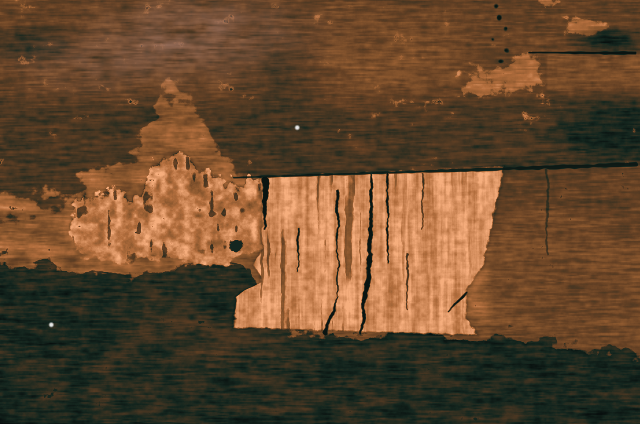
Give the GLSL for this texture, as a WebGL 1 fragment shader.

```glsl
precision highp float;
// Weathered wooden board: dark veneer peeled away from pale, cracked upright grain.
uniform vec2 u_resolution;

float hash(vec2 p) {
  return fract(sin(dot(p, vec2(127.1, 311.7))) * 43758.5);
}

float noise(vec2 p) {
  vec2 i = floor(p), f = fract(p), e = vec2(1, 0);
  f *= f * (3. - 2. * f);
  return mix(mix(hash(i), hash(i + e), f.x),
             mix(hash(i + e.yx), hash(i + e.xx), f.x), f.y);
}

// Layered noise, centred on zero.
float fbm(vec2 p) {
  float sum = 0., amp = .53;
  for (int i = 0; i < 4; i++) {
    sum += amp * (noise(p) - .5);
    p = p * 2.03 + 17.3;
    amp *= .5;
  }
  return sum;
}

float sat(float x) { return clamp(x, 0., 1.); }

// One piece of a bent outline: changes by d while x goes from a to b.
float bend(float x, float a, float b, float d) { return d * sat((x - a) / (b - a)); }

float blob(vec2 p, float x, float y, float rx, float ry) {
  vec2 d = (p - vec2(x, y)) / vec2(rx, ry);
  return exp(-dot(d, d));
}

float cover(float d, float soft) { return smoothstep(-soft, soft, d); }

// Jagged crack from a to b, of uneven width, thinning toward b.
float crack(vec2 p, vec2 a, vec2 b, float w) {
  p.x += (noise(p.yy * 30. + a.x * 90.) - .5) * .006 + (noise(p.yy * 120.) - .5) * .003;
  vec2 ab = b - a;
  float h = sat(dot(p - a, ab) / dot(ab, ab));
  w *= (1. - .6 * h) * (.4 + .7 * noise(p * 70.));
  return cover(w - length(p - a - ab * h), .0018);
}

float upright(vec2 p, float x, float y, float len, float w) {
  return crack(p, vec2(x, y), vec2(x, y - len), w);
}

float underTop(float x) {
  return .525 + bend(x, .15, .33, .135) + bend(x, .33, .38, .12)
    + bend(x, .45, .48, -.08) + bend(x, .48, .56, -.12) + bend(x, .56, 1.19, .027);
}

float lowerEdge(float x) {
  return .385 + bend(x, 0., .27, -.045) + bend(x, .27, .48, .04)
    + bend(x, .59, .64, -.165) + bend(x, 1.12, 1.5, -.05);
}

float patchLeft(float y) {
  return .557 + bend(y, .3, .335, .06) + bend(y, .335, .375, -.025) + bend(y, .375, .42, .027);
}

float patchRight(float y) {
  return 1.125 + bend(y, .21, .25, -.025) + bend(y, .316, .375, .04) + bend(y, .375, .607, .048);
}

float flakeTop(float x) {
  return .54 + bend(x, .33, .36, .065) + bend(x, .36, .42, .035) + bend(x, .42, .5, -.065);
}

// Dark to pale wood, one colour per unit of tone.
vec3 woodColor(float t) {
  vec3 c = mix(vec3(.03, .06, .055), vec3(.08, .15, .12), sat(t));
  c = mix(c, vec3(.25, .2, .13), sat(t - 1.));
  c = mix(c, vec3(.39, .25, .14), sat(t - 2.));
  c = mix(c, vec3(.54, .34, .18), sat(t - 3.));
  c = mix(c, vec3(.7, .43, .24), sat(t - 4.));
  return mix(c, vec3(.89, .61, .42), clamp(t - 5., 0., 1.4));
}

// Varnished board with stains and worn spots.
float upperTone(vec2 p, float rough, float fine) {
  float t = 3. - .75 * cover(.765 + rough * .06 - p.y, .03);
  t += .7 * blob(p, .88, .85, .2, .1) - 1.2 * blob(p, .06, .89, .1, .04);
  t -= .9 * blob(p, .68, .84, .09, .1) + 1.3 * blob(p, 1.45, .69, .14, .08);
  t += .6 * cover(p.x - 1.29, .004) * cover(.043 - abs(p.y - .83), .005);
  float worn = blob(p, 1.18, .81, .1, .04) + blob(p, 1.24, .84, .035, .04)
    + blob(p, 1.39, .935, .07, .025) + blob(p, 1.29, .99, .05, .02);
  t = mix(t, 4.7, cover(worn + rough * 1.8 + fine - .65, .15));
  return t - 2.2 * blob(p, 1.44, .905, .08, .025);
}

// Cracks, seams and worm holes.
float gaps(vec2 p) {
  vec2 knee = vec2(.873, .4);
  float g = max(crack(p, knee, vec2(.876, .592), .007), crack(p, knee, vec2(.852, .213), .009));
  g = max(g, upright(p, .914, .59, .21, .004));
  g = max(g, upright(p, .797, .55, .25, .004));
  g = max(g, crack(p, vec2(.766, .215), vec2(.797, .3), .006));
  g = max(g, upright(p, .703, .46, .1, .004));
  g = max(g, upright(p, .626, .575, .115, .009));
  g = max(g, .7 * upright(p, .996, .59, .13, .003));
  g = max(g, .7 * upright(p, .96, .4, .13, .003));
  g = max(g, .5 * upright(p, 1.29, .6, .2, .005));
  g = max(g, crack(p, vec2(1.1, .31), vec2(1.055, .265), .004));
  g = max(g, crack(p, vec2(1.5, .875), vec2(1.25, .876), .005));
  g = max(g, .9 * crack(p, vec2(1.5, .612), vec2(.55, .581), .006));
  for (float k = 0.; k < 6.; k++) {
    vec2 hole = vec2(1.18 + .018 * sin(k * 2.4), .855 + k * .026);
    g = max(g, cover(.008 * noise(p * 90.) - length(p - hole), .003));
  }
  return g;
}

void main() {
  vec2 p = gl_FragCoord.xy / u_resolution.y;
  float rough = fbm(p * vec2(17, 29)), fine = fbm(p * 75.);
  float streak = noise(p * vec2(14, 170)) + noise(p * vec2(40, 300)) - 1.;

  // Varnish, exposed underlayer and dark lower board
  float t = upperTone(p, rough, fine);
  float right = cover(p.x - 1.1, .003) * cover(.605 + (p.x - 1.19) * .02 - p.y, .003);
  t = mix(t, 3.3 - .5 * cover(p.y - .5, .08), right);
  float under = underTop(p.x) - p.y + (rough * .17 + fine * .04) * cover(.56 - p.x, .03);
  t = mix(t, 4.1 + rough * 2., cover(under, .01) * cover(1.15 - p.x, .02));
  float low = lowerEdge(p.x) - p.y + rough * .08 + fine * .025;
  t = mix(t, 1.15 + rough + .5 * blob(p, .5, .2, .3, .15), cover(low, .004));
  t += streak * .85 + rough * .8 + fine * 1.1;

  // Ragged fibres
  float fibre = noise(p * vec2(75, 18)) - .5;
  float top = flakeTop(p.x) - p.y + fibre * .035 + fine * .03;
  float flake = min(min(top, p.y - .39 + rough * .12), min(p.x - .185 + rough * .1, .625 - p.x));
  t -= 2. * exp(-abs(flake) / .004) * cover(p.y - .45, .04);
  t = mix(t, 5.2 + fibre * 1.2 + rough * 2.4 + fine * 2.8, cover(flake + fine * .02, .005));
  t -= 3. * cover(noise(p * vec2(70, 26) + 8.) + fine * .4 - .87, .05) * cover(flake, .006);
  t = mix(t, 1., cover(blob(p, .56, .42, .02, .017) + rough + fine - .55, .08));

  // Pale bare patch
  float slope = p.x - .557;
  float side = min(p.x - patchLeft(p.y) + rough * .03, patchRight(p.y) - p.x + fine * .012);
  float ends = min(.58 + slope * .043 - p.y, p.y - .227 + slope * .03);
  float bare = min(side, ends + fine * .007);
  t -= 1.5 * exp(-abs(bare) / .004);
  float pale = 5.75 + fbm(p * vec2(120, 7)) * 2. + fine * 1.5 + streak * .2;
  float line = cover(noise(vec2(p.x * 120. + rough, p.y * 5.)) + fine * .2 - .82, .07);
  pale -= line * mix(2.3, .5, cover(p.x - .93, .04));
  t = mix(t, pale, cover(bare, .003));
  vec3 color = woodColor(mix(t, .2, gaps(p)));

  // Hazy varnish and white chips
  float haze = blob(p, .47, .92, .2, .08) + .5 * blob(p, .25, .85, .2, .06);
  color = mix(color, vec3(.58, .43, .37), sat(haze * (.4 + rough + streak * .25)));
  float chip = min(length(p - vec2(.701, .699)), length(p - vec2(.121, .234)));
  gl_FragColor = vec4(mix(color, vec3(.9), cover(.005 - chip, .003)), 1.);
}
```
